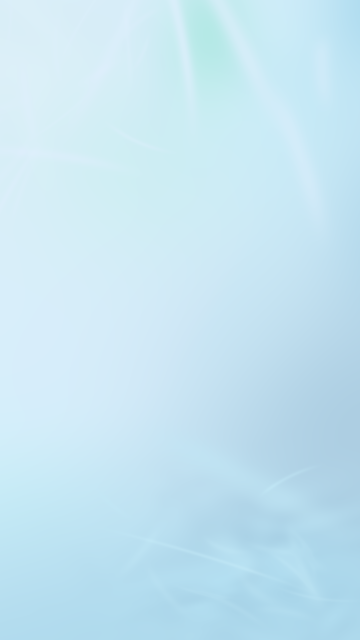
Write a Shadertoy shader that draws this background.

```glsl
// Pale icy backdrop: broad elliptical glows tint a light blue ground,
// then bent soft strands, hashed fine hairs and warped noise add
// feathery detail at the upper left and the lower right.

float hash(vec2 p) {
    p = fract(p * vec2(127.31, 311.73));
    p += dot(p, p.yx + 34.23);
    return fract(p.x * p.y);
}

float noise(vec2 p) {
    vec2 cell = floor(p), f = fract(p);
    f = f * f * (3.0 - 2.0 * f);
    return mix(mix(hash(cell), hash(cell + vec2(1, 0)), f.x),
               mix(hash(cell + vec2(0, 1)), hash(cell + vec2(1, 1)), f.x), f.y);
}

// Elliptical soft spot, 1 at its centre
float glow(vec2 p, vec2 centre, vec2 radius) {
    vec2 d = (p - centre) / radius;
    return exp(-dot(d, d));
}

// Soft line from a to b, bowed sideways and faded at both ends
float strand(vec2 p, vec2 a, vec2 b, float bend, float width) {
    vec2 along = b - a;
    vec2 side = normalize(vec2(-along.y, along.x));
    float t = clamp(dot(p - a, along) / dot(along, along), 0.0, 1.0);
    float d = length(p - a - along * t - side * bend * 4.0 * t * (1.0 - t)) / width;
    return exp(-d * d) * smoothstep(0.0, 0.3, t) * smoothstep(1.0, 0.55, t);
}

// Scattered thin hairs around a centre
float hairs(vec2 p, vec2 centre, vec2 spread, float heading, float seed) {
    float sum = 0.0;
    for (float i = 0.0; i < 12.0; i++) {
        vec2 key = vec2(i + 0.37, seed);
        vec2 start = centre + spread * (vec2(hash(key), hash(key + 7.1)) - 0.5);
        float angle = heading + 1.3 * (hash(key + 3.7) - 0.5);
        vec2 reach = vec2(cos(angle), sin(angle)) * mix(0.12, 0.32, hash(key + 5.3));
        sum += strand(p, start - reach * 0.5, start + reach * 0.5,
                      0.05 * (hash(key + 9.2) - 0.5), mix(0.004, 0.014, hash(key + 1.9)));
    }
    return min(sum, 1.0);
}

void mainImage(out vec4 fragColor, in vec2 fragCoord) {
    // Canvas is 1 wide and 16/9 tall
    vec2 p = fragCoord / iResolution.xy * vec2(1.0, 16.0 / 9.0);
    vec3 color = vec3(0.845, 0.932, 0.985);

    // Upper glows: pearl, mint and cyan
    color = mix(color, vec3(0.862, 0.937, 0.968), 0.85 * glow(p, vec2(0.0, 1.6), vec2(0.5, 0.55)));
    color = mix(color, vec3(0.80, 0.935, 0.945), 0.75 * glow(p, vec2(0.42, 1.3), vec2(0.33, 0.26)));
    color = mix(color, vec3(0.785, 0.925, 0.97), 0.85 * glow(p, vec2(0.85, 1.48), vec2(0.3, 0.42)));
    color = mix(color, vec3(0.69, 0.91, 0.89), 0.85 * glow(p, vec2(0.58, 1.68), vec2(0.12, 0.2)));

    // Blue shade along the right edge
    color = mix(color, vec3(0.66, 0.85, 0.93), 0.85 * glow(p, vec2(1.05, 1.77), vec2(0.16, 0.25)));
    color = mix(color, vec3(0.69, 0.85, 0.925), 0.85 * glow(p, vec2(1.08, 1.1), vec2(0.18, 0.38)));

    // Cyan lower left, then the darkening foot
    color = mix(color, vec3(0.78, 0.94, 0.97), 0.7 * glow(p, vec2(0.0, 0.33), vec2(0.4, 0.25)));
    float foot = 1.0 - smoothstep(0.0, 0.7, p.y + 0.3 * (0.3 - p.x));
    color = mix(color, vec3(0.69, 0.857, 0.93), foot);
    color = mix(color, vec3(0.67, 0.80, 0.88), 0.95 * glow(p, vec2(1.0, 0.6), vec2(0.46, 0.42)));
    color = mix(color, vec3(0.66, 0.84, 0.92), 0.7 * glow(p, vec2(0.85, 0.14), vec2(0.32, 0.2)));

    // Faint diagonal fold through the middle
    float fold = smoothstep(-0.01, 0.06, dot(p - vec2(0.56, 0.92), vec2(0.865, -0.502)));
    color = mix(color, vec3(0.77, 0.91, 0.96), 0.3 * fold * glow(p, vec2(0.65, 0.92), vec2(0.28, 0.3)));

    // Feathery cloud texture in both busy corners
    vec2 warped = p + 0.12 * vec2(noise(p * 5.0), noise(p * 5.0 + 19.0));
    float upper = glow(p, vec2(0.4, 1.6), vec2(0.6, 0.3));
    float lower = glow(p, vec2(0.72, 0.2), vec2(0.33, 0.22));
    float cloud = noise(vec2(warped.x * 9.0 + warped.y * 3.0, warped.y * 5.0));
    float plume = noise(vec2(warped.x + warped.y, warped.y * 2.0 - warped.x) * 9.0);
    color += vec3(0.03, 0.018, 0.012) * (cloud - 0.5) * upper;
    color += vec3(0.055, 0.06, 0.05) * (plume - 0.45) * lower;

    // Large pale strands falling from the top
    float veil = 0.75 * strand(p, vec2(0.43, 1.95), vec2(0.54, 1.34), 0.025, 0.017);
    veil += 0.65 * strand(p, vec2(0.50, 1.96), vec2(0.80, 1.36), 0.015, 0.028);
    veil += 0.5 * strand(p, vec2(0.74, 1.57), vec2(0.91, 1.05), 0.02, 0.028);
    veil += 0.4 * strand(p, vec2(0.90, 1.70), vec2(0.92, 1.44), -0.015, 0.025);
    veil += 0.5 * strand(p, vec2(0.42, 1.90), vec2(0.14, 1.34), 0.02, 0.018);
    veil += 0.5 * strand(p, vec2(0.06, 1.64), vec2(0.11, 1.34), -0.01, 0.014);
    veil += 0.55 * strand(p, vec2(-0.12, 1.36), vec2(0.44, 1.28), 0.025, 0.014);
    veil += 0.5 * strand(p, vec2(-0.05, 1.10), vec2(0.14, 1.42), 0.01, 0.008);
    veil += 0.4 * strand(p, vec2(0.28, 1.45), vec2(0.51, 1.35), -0.02, 0.006);
    veil += 0.3 * hairs(p, vec2(0.2, 1.5), vec2(0.5, 0.5), 1.0, 2.6);
    color = mix(color, vec3(0.872, 0.935, 0.99), min(veil, 0.9));

    // Blue plume and fine hairs at the lower right
    float mist = 0.5 * strand(p, vec2(0.36, 0.60), vec2(1.05, 0.24), 0.015, 0.04);
    mist += 0.35 * strand(p, vec2(0.54, 0.30), vec2(0.76, 0.12), 0.02, 0.035);
    mist += 0.35 * strand(p, vec2(0.74, 0.28), vec2(0.92, 0.03), 0.02, 0.03);
    mist += 0.5 * strand(p, vec2(0.24, 0.32), vec2(0.90, 0.12), 0.012, 0.005);
    mist += 0.4 * strand(p, vec2(0.71, 0.39), vec2(0.91, 0.49), 0.015, 0.005);
    mist += 0.4 * strand(p, vec2(0.26, 0.43), vec2(0.38, 0.33), -0.01, 0.007);
    mist += 0.35 * strand(p, vec2(0.46, 0.34), vec2(0.30, 0.15), 0.01, 0.012);
    mist += 0.22 * hairs(p, vec2(0.68, 0.18), vec2(0.5, 0.3), -0.7, 5.4);
    color = mix(color, vec3(0.76, 0.91, 0.965), min(mist, 0.85));

    fragColor = vec4(clamp(color, 0.0, 1.0), 1.0);
}
```
